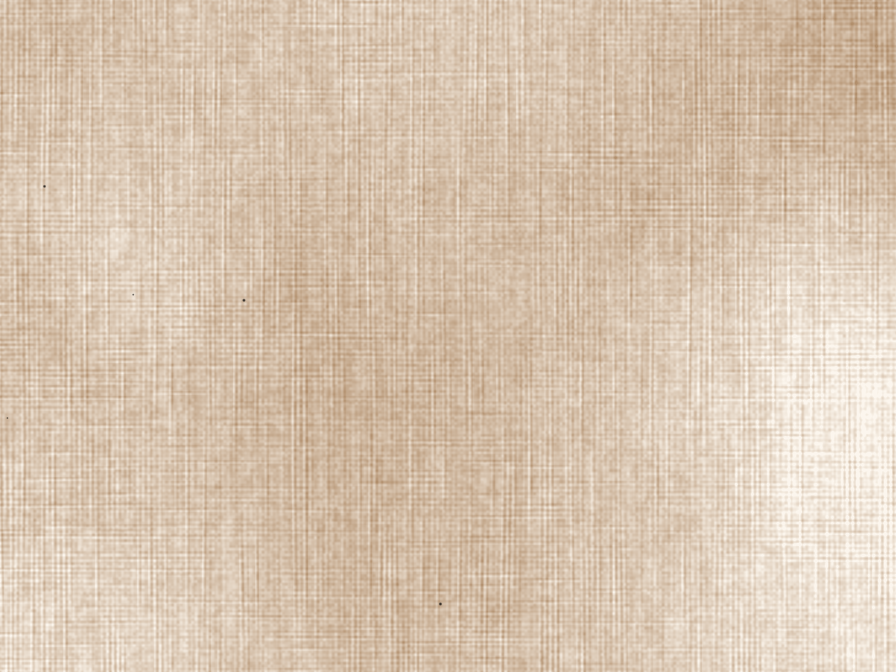
Reproduce this texture procedurally as a Shadertoy shader.

```glsl
// Cream linen-embossed paper with soft blotches of light and a few dark specks.

#define THREADS 126.0        // threads per canvas height
#define WARP_DEPTH 0.25      // contrast of vertical threads
#define WEFT_DEPTH 0.15      // contrast of horizontal threads
#define GRAIN_DEPTH 0.27     // contrast of paper fibres
#define CLOUD_DEPTH 0.22     // unevenness of the large tones
#define BASE_TONE 0.445
#define SPECKS 5
#define SHADE_COLOR vec3(0.74, 0.62, 0.50)
#define LIGHT_COLOR vec3(0.97, 0.94, 0.90)

const float TAU = 6.2831853;

// Soft pools of light and shade: centre x, y, radius, strength
const vec4 POOLS[12] = vec4[12](
    vec4(1.30, 0.42, 0.24, 0.42), vec4(1.28, 0.05, 0.30, 0.38),
    vec4(0.20, 0.60, 0.17, 0.22), vec4(0.08, 0.02, 0.30, 0.26),
    vec4(0.78, 0.98, 0.16, 0.08), vec4(1.32, 0.95, 0.24, -0.30),
    vec4(0.93, 0.75, 0.22, -0.18), vec4(0.50, 0.45, 0.25, -0.16),
    vec4(0.02, 0.53, 0.09, -0.14), vec4(0.60, 0.10, 0.18, -0.14),
    vec4(1.04, 0.22, 0.12, -0.10), vec4(0.10, 0.30, 0.15, -0.10));

float hash(vec2 p) {
    vec3 q = fract(vec3(p.xyx) * 0.1031);
    q += dot(q, q.yzx + 33.33);
    return fract((q.x + q.y) * q.z);
}

float noise(vec2 p) {
    vec2 cell = floor(p), f = fract(p);
    f = f * f * (3.0 - 2.0 * f);
    return mix(mix(hash(cell), hash(cell + vec2(1, 0)), f.x),
               mix(hash(cell + vec2(0, 1)), hash(cell + vec2(1, 1)), f.x), f.y);
}

// Centred fractal noise
float clouds(vec2 p) {
    float sum = 0.0, amp = 0.5;
    for (int i = 0; i < 4; i++) {
        sum += amp * (noise(p) - 0.5);
        p = p * 2.03 + 17.0;
        amp *= 0.5;
    }
    return sum;
}

// Embossed threads: x runs across them, y along them
float threads(vec2 p, float breaks) {
    float u = p.x * THREADS + 0.5 * noise(p * vec2(30.0, 3.0));
    float id = floor(u);
    float strength = noise(vec2(id, p.y * breaks));
    float relief = (0.12 + strength * strength) * sin(TAU * fract(u));
    float streak = noise(vec2(u * 1.3, p.y * breaks * 2.0)) - 0.5;
    return relief + 0.9 * streak;
}

// Pressed paper fibres, the same in all directions
float fibres(vec2 p) {
    return noise(p * 230.0) + 0.6 * noise(p * 120.0 + 31.0) - 0.8;
}

float lighting(vec2 p) {
    vec2 bent = p + 0.12 * vec2(clouds(p * 4.0 + 3.0), clouds(p * 4.0 + 41.0));
    float tone = BASE_TONE + CLOUD_DEPTH * clouds(p * 3.0 + 9.0);
    for (int i = 0; i < 12; i++) {
        vec2 d = (bent - POOLS[i].xy) / POOLS[i].z;
        tone += POOLS[i].w * exp(-dot(d, d));
    }
    return tone;
}

// Coverage of the scattered dark specks
float specks(vec2 p, float pixel) {
    float cover = 0.0;
    for (int i = 0; i < SPECKS; i++) {
        float id = float(i);
        vec2 centre = vec2(1.33 * hash(vec2(id, 5.0)), hash(vec2(id, 11.0)));
        float radius = mix(0.0005, 0.002, hash(vec2(id, 23.0)));
        float d = length(p - centre) - radius;
        cover = max(cover, 1.0 - smoothstep(-pixel, pixel, d));
    }
    return cover;
}

void mainImage(out vec4 fragColor, in vec2 fragCoord) {
    vec2 p = fragCoord / iResolution.y;

    // Weave, pressed unevenly across the sheet
    float press = 0.6 + 0.8 * noise(p * 4.0 + 50.0);
    float weave = WARP_DEPTH * threads(p, 7.0)
                + WEFT_DEPTH * threads(p.yx + vec2(7.0, 3.0), 11.0) * press;

    // Tone to colour
    float tone = lighting(p) + weave + GRAIN_DEPTH * fibres(p);
    vec3 color = mix(SHADE_COLOR, LIGHT_COLOR, clamp(tone, -0.2, 1.08));
    color *= 1.0 - 0.75 * specks(p, 1.0 / iResolution.y);
    fragColor = vec4(color, 1.0);
}
```
